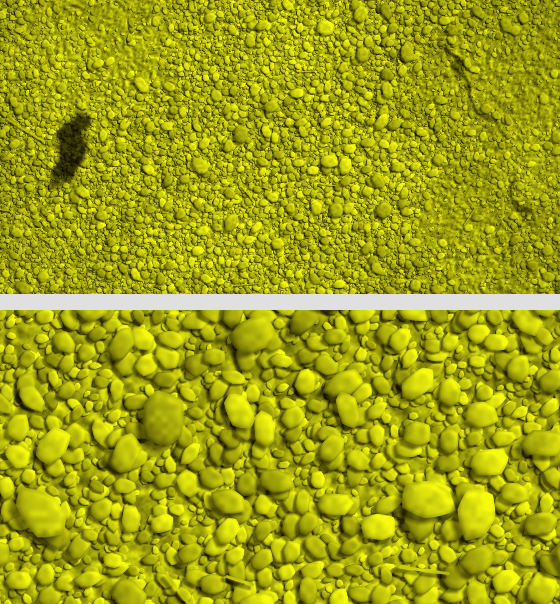
Top, the full canvas; bottom, a detail of the centre.
A WebGL 2 fragment shader for this texture:

```glsl
#version 300 es
precision highp float;

// Sunlit yellow gravel: layers of angular stones, from grit to pebbles, are
// scattered over rough dust. Each stone is a jittered polygon with a lit face,
// a dark rim and a thrown shadow; a pit, low ledges and straws break up the ground.

uniform vec2 u_resolution;
out vec4 fragColor;

const vec2 LIGHT = vec2(0.78, 0.62);

vec4 hash4(vec2 p) {
    vec4 h = fract(p.xyxy * vec4(0.1031, 0.1030, 0.0973, 0.1099));
    h += dot(h, h.wzxy + 33.33);
    return fract((h.xxyz + h.yzzw) * h.zywx);
}

float noise(vec2 p) {
    vec2 i = floor(p), f = fract(p);
    f = f * f * (3.0 - 2.0 * f);
    float low = mix(hash4(i).x, hash4(i + vec2(1, 0)).x, f.x);
    float high = mix(hash4(i + vec2(0, 1)).x, hash4(i + vec2(1, 1)).x, f.x);
    return mix(low, high, f.y);
}

float fbm(vec2 p) {
    return 0.55 * noise(p) + 0.3 * noise(p * 2.1 + 7.0) + 0.15 * noise(p * 4.3 + 19.0);
}

// Share of ground covered by stones; the right side is sandier
float gravel(vec2 p, float banding) {
    float offset = (p.x - 1.28) / 0.28;
    float band = 0.2 + exp(-offset * offset);
    float sand = 0.45 * smoothstep(1.35, 1.7, p.x)
               + 0.5 * (1.0 - smoothstep(0.1, 0.35, length((p - vec2(0.22, 0.86)) * vec2(0.7, 1.0))));
    return clamp(0.35 + 1.2 * noise(p * 4.0 + 3.0) - sand, 0.12, 1.0) * mix(1.0, band, banding);
}

// Irregular six-sided outline: 0 at the centre, 1 on the edge
float outline(vec2 q, vec4 shape) {
    float turn = 6.2832 * shape.x, edge = 0.0;
    q *= mat2(cos(turn), -sin(turn), sin(turn), cos(turn));
    q *= vec2(0.85, 1.0 + 0.45 * shape.y);
    for (int k = 0; k < 6; k++) {
        float wobble = fract(shape.w * 17.3 + float(k) * 0.618);
        float angle = (float(k) + 0.6 * wobble) * 1.0472;
        edge = max(edge, dot(q, vec2(cos(angle), sin(angle))) / (0.8 + 0.3 * wobble));
    }
    return mix(edge, length(q), 0.35);
}

// Lays one layer of stones over the brightness below it
float scatter(float tone, vec2 p, float cells, float chance, float radius, float banding) {
    vec2 g = p * cells;
    float soft = 0.7 * cells / (u_resolution.y * radius);
    for (int j = -1; j <= 1; j++)
    for (int i = -1; i <= 1; i++) {
        vec2 cell = floor(g) + vec2(i, j);
        vec4 h = hash4(cell + cells * 3.7);
        vec2 q = (g - cell - 0.5 - 0.7 * (h.yz - 0.5)) / (radius * mix(0.65, 1.2, h.w));
        if (h.x > chance || dot(q, q) > 4.0) continue;
        if (h.x > chance * gravel((cell + 0.5) / cells, banding)) continue;
        vec4 shape = hash4(cell + cells * 5.3 + 57.0);
        float edge = outline(q, shape);
        float shadow = outline(q + LIGHT * 0.38, shape);
        tone *= 0.5 + 0.5 * smoothstep(0.8, 1.2, shadow);
        float body = 0.72 + 0.24 * (shape.z - 0.5)
                   + 0.22 * dot(q, LIGHT) * smoothstep(0.15, 0.9, edge)
                   - 0.12 * smoothstep(0.75, 1.0, edge);
        tone = mix(body, tone, smoothstep(1.0 - soft, 1.0 + soft, edge));
    }
    return tone;
}

float segment(vec2 p, vec2 a, vec2 b) {
    vec2 d = b - a;
    return length(p - a - d * clamp(dot(p - a, d) / dot(d, d), 0.0, 1.0));
}

float straw(float tone, vec2 p, vec2 a, vec2 b, float width) {
    float soft = 0.7 / u_resolution.y;
    float shade = segment(p + LIGHT * 0.006, a, b);
    tone *= 0.6 + 0.4 * smoothstep(width - 0.001, width + 0.003, shade);
    return mix(0.74, tone, smoothstep(width - soft, width + soft, segment(p, a, b)));
}

void main() {
    vec2 p = gl_FragCoord.xy / u_resolution.y;

    // Dust with fine relief
    float relief = fbm(p * 75.0 - LIGHT * 0.4) - fbm(p * 75.0 + LIGHT * 0.4);
    float tone = 0.62 + 0.55 * relief + 0.2 * (fbm(p * 30.0) - 0.5);

    // Stones from grit to pebbles
    tone = scatter(tone, p, 92.0, 0.6, 0.48, 0.0);
    tone = scatter(tone, p, 58.0, 0.6, 0.46, 0.0);
    tone = scatter(tone, p, 37.0, 0.72, 0.43, 0.0);
    tone = scatter(tone, p, 25.0, 0.36, 0.4, 0.3);
    tone = scatter(tone, p, 15.0, 0.3, 0.34, 1.0);

    // Straws
    tone = straw(tone, p, vec2(0.025, 0.595), vec2(0.15, 0.518), 0.0035);
    for (int k = 0; k < 12; k++) {
        vec4 h = hash4(vec2(k, 41));
        float angle = 6.2832 * h.z;
        vec2 start = h.xy * vec2(1.9, 1.0);
        tone = straw(tone, p, start, start + (0.03 + 0.05 * h.w) * vec2(cos(angle), sin(angle)), 0.0017);
    }

    // Shaded pit on the left and broken ledges on the right
    vec2 pit = p - vec2(0.238, 0.495) + 0.05 * (vec2(noise(p * 22.0), noise(p * 22.0 + 50.0)) - 0.5);
    pit.x -= 0.2 * pit.y;
    tone *= 0.28 + 0.72 * smoothstep(0.7, 1.2, length(pit / vec2(0.048, 0.12)));
    float ledge = abs(p.x - 1.86 + 0.5 * p.y - 0.16 * fbm(p * 9.0));
    tone *= 1.0 - 0.5 * (1.0 - smoothstep(0.0, 0.02, ledge)) * smoothstep(0.45, 0.65, noise(p * 8.0 + 31.0));

    // Surface grain and broad light
    tone += 0.14 * (noise(p * 140.0) - 0.5) + 0.1 * (noise(p * 5.0 + 11.0) - 0.5);
    tone *= 1.04 - 0.13 * smoothstep(0.35, 1.1, length((p - vec2(0.85, 0.55)) * vec2(0.9, 1.0)));
    tone = clamp(tone, 0.08, 0.96);
    fragColor = vec4(tone, tone * 1.04 - 0.018, tone * 0.06, 1.0);
}
```
